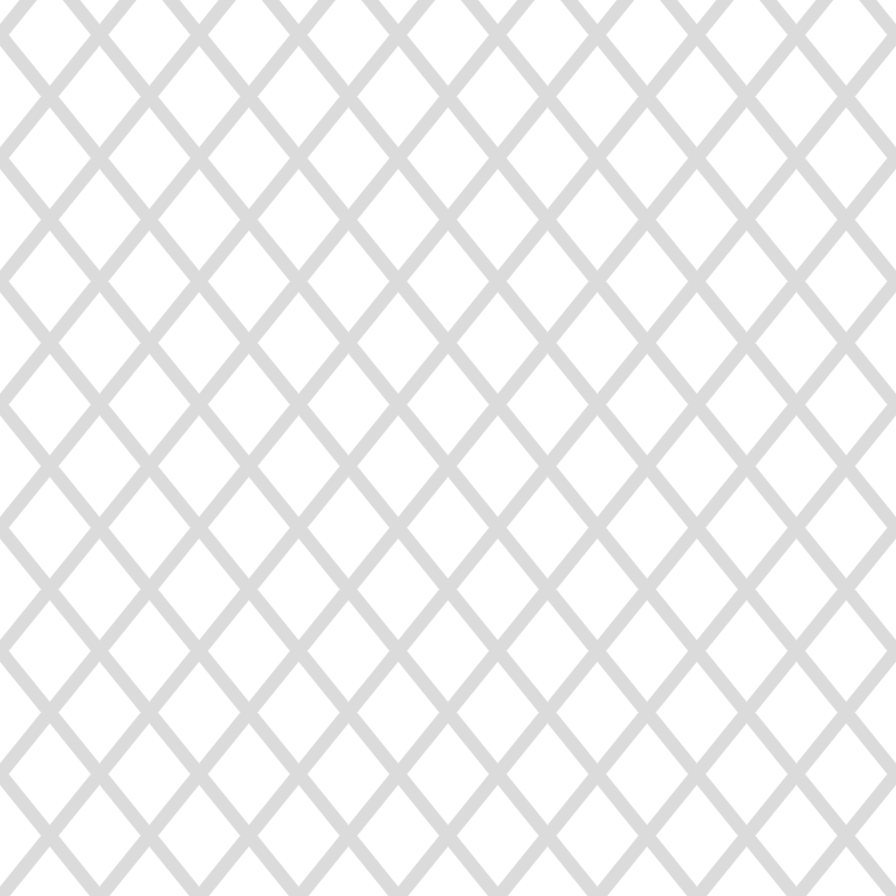
Reproduce this pattern procedurally as a Shadertoy shader.

```glsl
const vec3 GROUND_COLOR = vec3(1.0);
const vec3 LINE_COLOR = vec3(0.86);
const vec2 DIAMOND_SIZE = vec2(1.0 / 9.0, 0.1375);
const vec2 LATTICE_ORIGIN = vec2(0.0, -0.0015);
const float LINE_WIDTH = 0.0152;

// Distance to the nearest of parallel lines lying at whole multiples of the slope
float parallelLinesDistance(vec2 p, vec2 slope) {
    float phase = dot(p, slope);
    return abs(phase - round(phase)) / length(slope);
}

// Distance to two mirrored line families that enclose diamonds
float latticeDistance(vec2 p, vec2 diamondSize) {
    vec2 slope = 1.0 / diamondSize;
    float rising = parallelLinesDistance(p, slope * vec2(1.0, -1.0));
    float falling = parallelLinesDistance(p, slope);
    return min(rising, falling);
}

// Soft coverage of a stroke centred on distance zero
float strokeMask(float dist, float width, float softness) {
    return 1.0 - smoothstep(-softness, softness, dist - 0.5 * width);
}

void mainImage(out vec4 fragColor, in vec2 fragCoord) {
    float pixel = 1.0 / iResolution.y;
    vec2 p = fragCoord * pixel - LATTICE_ORIGIN;

    float dist = latticeDistance(p, DIAMOND_SIZE);
    float mask = strokeMask(dist, LINE_WIDTH, pixel);

    fragColor = vec4(mix(GROUND_COLOR, LINE_COLOR, mask), 1.0);
}
```
